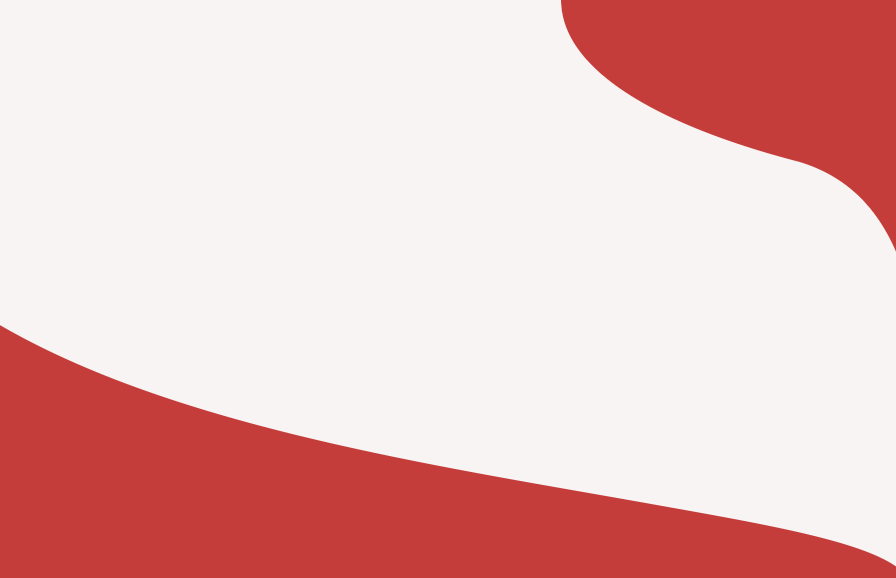
Give the GLSL for this background, as a Shadertoy shader.

```glsl
// Two flat red waves on a pale ground: one along the bottom, one in the
// upper right corner. Each border is a pair of joined cubic Bezier curves;
// the curve parameter is found by bisection on x, then used for distance.

const vec3 PALE = vec3(0.971, 0.957, 0.952);
const vec3 RED = vec3(0.769, 0.239, 0.227);
const int BISECTION_STEPS = 20;

vec2 bezier(vec2 a, vec2 b, vec2 c, vec2 d, float t) {
    float s = 1.0 - t;
    return s * s * s * a + 3.0 * s * s * t * b + 3.0 * s * t * t * c + t * t * t * d;
}

vec2 bezierTangent(vec2 a, vec2 b, vec2 c, vec2 d, float t) {
    float s = 1.0 - t;
    return s * s * (b - a) + 2.0 * s * t * (c - b) + t * t * (d - c);
}

// Approximate signed distance to a curve running rightward; positive above.
// All points are fractions of the canvas; scale makes both axes equal.
float curveDistance(vec2 p, vec2 a, vec2 b, vec2 c, vec2 d, vec2 scale) {
    float low = 0.0;
    float high = 1.0;
    for (int i = 0; i < BISECTION_STEPS; i++) {
        float middle = 0.5 * (low + high);
        if (bezier(a, b, c, d, middle).x < p.x) low = middle;
        else high = middle;
    }
    float t = 0.5 * (low + high);
    vec2 tangent = normalize(bezierTangent(a, b, c, d, t) * scale);
    vec2 normal = vec2(-tangent.y, tangent.x);
    return dot((p - bezier(a, b, c, d, t)) * scale, normal);
}

float lowerWave(vec2 p, vec2 scale) {
    vec2 joint = vec2(0.716, 0.131);
    if (p.x < joint.x) {
        return curveDistance(p, vec2(0.0, 0.4375), vec2(0.195, 0.262),
                             vec2(0.482, 0.1955), joint, scale);
    }
    return curveDistance(p, joint, vec2(0.846, 0.095),
                         vec2(0.957, 0.0665), vec2(1.0, 0.020), scale);
}

float upperWave(vec2 p, vec2 scale) {
    vec2 joint = vec2(0.892, 0.720);
    if (p.x < joint.x) {
        return curveDistance(p, vec2(0.6263, 1.0), vec2(0.6263, 0.875),
                             vec2(0.742, 0.780), joint, scale);
    }
    return curveDistance(p, joint, vec2(0.940, 0.6975),
                         vec2(0.9765, 0.649), vec2(1.0, 0.5645), scale);
}

// Coverage of the positive side, blended over one pixel.
float coverage(float signedDistance, float pixel) {
    return clamp(signedDistance / pixel + 0.5, 0.0, 1.0);
}

void mainImage(out vec4 fragColor, in vec2 fragCoord) {
    vec2 p = fragCoord / iResolution.xy;
    vec2 scale = vec2(iResolution.x / iResolution.y, 1.0);
    float pixel = 1.0 / iResolution.y;

    float bottom = coverage(-lowerWave(p, scale), pixel);
    float corner = coverage(upperWave(p, scale), pixel);
    fragColor = vec4(mix(PALE, RED, max(bottom, corner)), 1.0);
}
```
